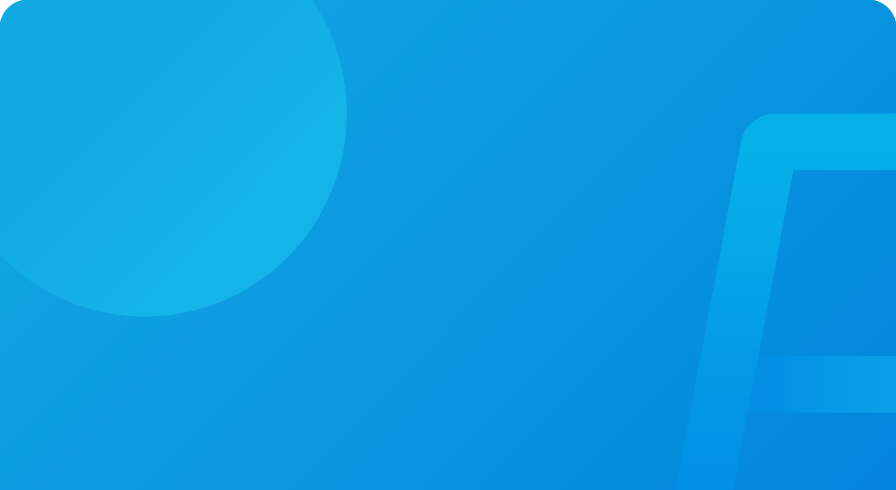
A Shadertoy shader for this background:

```glsl
const float CANVAS_WIDTH = 1.837;
const float CARD_RADIUS = 0.058;

// Diagonal backdrop
const vec3 SKY_LIGHT = vec3(0.070, 0.665, 0.885);
const vec3 SKY_MID = vec3(0.042, 0.602, 0.876);
const vec3 SKY_DEEP = vec3(0.008, 0.520, 0.868);
const float DIAGONAL_MID = 1.35;
const float DIAGONAL_END = 2.84;
const float STRIPE_PERIOD = 0.335;
const vec3 STRIPE_TINT = vec3(0.006, -0.006, 0.010);

// Disc
const vec2 DISC_CENTER = vec2(0.297, 0.768);
const float DISC_RADIUS = 0.414;
const vec3 DISC_GLOW = vec3(0.080, 0.705, 0.910);

// Slanted frame
const float SLANT = 0.189;
const float FRAME_LEFT = 1.574;
const float FRAME_TOP = 0.768;
const float FRAME_RADIUS = 0.057;
const vec2 INNER_CORNER = vec2(1.692, 0.653);
const vec3 FRAME_HIGH = vec3(0.024, 0.695, 0.915);
const vec3 FRAME_LOW = vec3(0.008, 0.565, 0.900);
const float BAR_Y = 0.2155;
const float BAR_HALF = 0.0575;
const vec3 BAR_DARK = vec3(0.010, 0.560, 0.895);
const vec3 BAR_LIGHT = vec3(0.040, 0.625, 0.920);

float coverage(float dist) {
    float pixel = 1.0 / iResolution.y;
    return 1.0 - smoothstep(-0.6 * pixel, 0.6 * pixel, dist);
}

// Quadrant q < 0 with its corner rounded
float roundedCorner(vec2 q, float radius) {
    q += radius;
    return length(max(q, 0.0)) + min(max(q.x, q.y), 0.0) - radius;
}

vec3 backdrop(vec2 p) {
    float diagonal = p.x + 1.0 - p.y;
    vec3 color = mix(SKY_LIGHT, SKY_MID, clamp(diagonal / DIAGONAL_MID, 0.0, 1.0));
    float deep = (diagonal - DIAGONAL_MID) / (DIAGONAL_END - DIAGONAL_MID);
    color = mix(color, SKY_DEEP, clamp(deep, 0.0, 1.0));
    return color + STRIPE_TINT * (0.5 - fract(diagonal / STRIPE_PERIOD));
}

vec3 addDisc(vec3 color, vec2 p) {
    vec2 offset = (p - DISC_CENTER) / DISC_RADIUS;
    float fade = smoothstep(-0.9, 0.9, dot(offset, vec2(0.7071, -0.7071)));
    float dist = (length(offset) - 1.0) * DISC_RADIUS;
    return mix(color, DISC_GLOW, coverage(dist) * fade);
}

vec3 addFrame(vec3 color, vec2 p) {
    float slantedX = p.x + (1.0 - p.y) * SLANT;
    float outer = roundedCorner(vec2(FRAME_LEFT - slantedX, p.y - FRAME_TOP), FRAME_RADIUS);
    float inner = max(INNER_CORNER.x - slantedX, p.y - INNER_CORNER.y);

    // Crossbar, brighter toward the right
    float bar = max(abs(p.y - BAR_Y) - BAR_HALF, inner);
    float barLight = smoothstep(1.53, CANVAS_WIDTH, p.x);
    color = mix(color, mix(BAR_DARK, BAR_LIGHT, barLight), coverage(bar));

    // Stem and top beam, darker toward the bottom
    vec3 frameColor = mix(FRAME_LOW, FRAME_HIGH, smoothstep(-0.05, 0.80, p.y));
    return mix(color, frameColor, coverage(max(outer, -inner)));
}

void mainImage(out vec4 fragColor, in vec2 fragCoord) {
    vec2 p = fragCoord / iResolution.xy * vec2(CANVAS_WIDTH, 1.0);
    vec3 color = addFrame(addDisc(backdrop(p), p), p);

    // White outside the rounded upper corners
    vec2 edge = vec2(abs(p.x - 0.5 * CANVAS_WIDTH) - 0.5 * CANVAS_WIDTH, p.y - 1.0);
    float card = coverage(roundedCorner(edge, CARD_RADIUS) - 0.6 / iResolution.y);
    fragColor = vec4(mix(vec3(1.0), color, card), 1.0);
}
```
